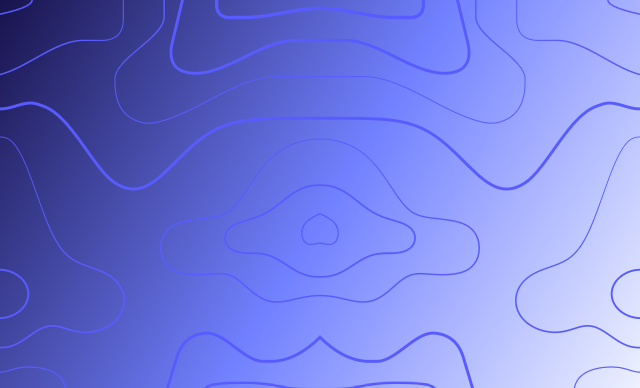
Reproduce this background procedurally as a Shadertoy shader.

```glsl
// Contour lines, mirrored about the vertical axis, over a diagonal blue gradient.
// Each contour is the zero set of a small implicit field: either a "lobe" (band around
// a bending midline) or a smooth intersection of a wavy floor and a leaning side wall.

const vec2  GRID  = vec2(768.0, 466.0);     // virtual canvas units, y pointing down
const vec3  NAVY  = vec3(0.095, 0.075, 0.30);
const vec3  BLUE  = vec3(0.445, 0.505, 1.00);
const vec3  PALE  = vec3(0.93, 0.945, 1.00);
const vec3  INK   = vec3(0.345, 0.36, 1.00);
const float MID_STOP = 0.52;                // gradient position of BLUE
const float HAIR  = 1.2;                    // line widths in grid units
const float FINE  = 1.8;
const float BOLD  = 3.5;

// Smooth maximum: intersects two fields with a rounded corner.
float smoothMax(float a, float b, float k) {
    float h = max(k - abs(a - b), 0.0) / k;
    return max(a, b) + h * h * k * 0.25;
}

// Soft bump: 1 at t = 0, fading around t = size; power sets its steepness.
float bump(float t, float size, float power) {
    return exp(-pow(max(t, 1e-4) / size, power));
}

// Band around a midline: half height shrinks to zero at reach, swell is added near t = 0.
float lobe(float t, float v, float halfHeight, float reach, float power, float swell) {
    float h2 = halfHeight * halfHeight * (1.0 - pow(max(t, 1e-4) / reach, power)) + swell;
    return v * v - h2;
}

// Antialiased coverage of the zero line of a field, width in grid units.
float contour(float field, float width) {
    float slope = max(length(vec2(dFdx(field), dFdy(field))), 1e-6);
    float halfWidth = 0.5 * width * iResolution.x / GRID.x;
    return clamp(halfWidth + 0.5 - abs(field) / slope, 0.0, 1.0);
}

vec3 background(vec2 p) {
    float t = dot(p, GRID) / dot(GRID, GRID);
    return t < MID_STOP ? mix(NAVY, BLUE, t / MID_STOP)
                        : mix(BLUE, PALE, (t - MID_STOP) / (1.0 - MID_STOP));
}

// Nested closed rings around the centre.
float centreRings(float u, float v) {
    float outer = lobe(u, v - 298.0 + 37.0 * bump(u, 81.0, 2.0),
                       34.0, 191.0, 12.0, 7680.0 * bump(u, 83.8, 4.4));
    float middle = lobe(u, v - 286.0 + 8.5 * bump(u, 78.0, 4.0),
                        20.7, 114.0, 8.0, 2595.0 * bump(u, 44.3, 2.45));
    float inner = lobe(u, v - 281.0 + 6.5 * bump(u, 13.0, 1.5),
                       15.8, 21.7, 3.4, 63.0 * bump(u, 8.0, 1.2));
    float ink = contour(outer, mix(HAIR, FINE, smoothstep(180.0, 300.0, v)));
    ink = max(ink, contour(middle, 2.1));
    return max(ink, contour(inner, 1.5));
}

// Basins hanging from the top edge, and the long wave below them.
float topBasins(float u, float v) {
    float small = smoothMax(v - 10.0 - 11.0 * smoothstep(0.0, 90.0, u), u - 124.0, 16.0);
    float medium = smoothMax(v - 48.5 - 39.5 * smoothstep(30.0, 150.0, u),
                             u - 165.0 - 0.24 * v, 38.0);
    float large = smoothMax(v - 92.0 - 57.0 * smoothstep(52.0, 215.0, u),
                            u - 187.0 - 59.0 * smoothstep(20.0, 95.0, v), 50.0);
    float wave = v - 142.0 - 85.0 * bump(abs(u - 224.0), 73.0, 2.0)
               + 24.0 * smoothstep(245.0, 330.0, u) - 12.0 * smoothstep(340.0, 384.0, u);
    float ink = max(contour(small, 4.0), contour(medium, BOLD));
    ink = max(ink, contour(large, mix(FINE, HAIR, smoothstep(30.0, 100.0, v))));
    return max(ink, contour(wave, BOLD));
}

// Hills rising from the bottom edge.
float bottomHills(float u, float v) {
    float notch = max(1.0 - u / 59.0, 0.0);
    float crest = 434.0 - 29.0 * notch * notch - 34.0 * smoothstep(68.0, 136.0, u);
    float hill = smoothMax(crest - v, u - 183.0 - 0.3 * (v - GRID.y), 30.0);
    float ridge = lobe(u, v - 470.0, 10.0, 139.0, 12.0, -100.0 * bump(u, 60.0, 4.0));
    return max(contour(hill, BOLD), contour(ridge, 3.0));
}

// Shapes entering from the sides; e is the distance to the nearer side edge.
float sideShapes(float e, float v) {
    float shelf = smoothMax(v - 91.5 + 43.0 * smoothstep(-15.0, 100.0, e), e - 148.0, 26.0);
    float corner = lobe(e, v, 17.0, 38.5, 1.0, 0.0);
    float bay = lobe(e, v - 361.0 + 70.0 * bump(e, 62.0, 2.5),
                     43.6, 149.0, 5.0, 14100.0 * bump(e, 43.0, 2.4));
    float islet = lobe(e, v - 353.0, 29.0, 34.0, 1.9, 0.0);
    float mound = lobe(e, v - 470.0, 30.0, 79.0, 4.2, -371.0 * bump(e, 20.0, 2.0));
    float ink = contour(shelf, mix(FINE, HAIR, smoothstep(70.0, 140.0, e)));
    ink = max(ink, contour(corner, FINE));
    ink = max(ink, contour(bay, mix(1.0, 2.0, smoothstep(200.0, 400.0, v))));
    ink = max(ink, contour(islet, 2.3));
    return max(ink, contour(mound, 1.4));
}

void mainImage(out vec4 fragColor, in vec2 fragCoord) {
    vec2 uv = fragCoord / iResolution.xy;
    vec2 p = vec2(uv.x, 1.0 - uv.y) * GRID;
    float u = abs(p.x - 0.5 * GRID.x);      // distance to the mirror axis
    float e = 0.5 * GRID.x - u;

    float ink = max(centreRings(u, p.y), topBasins(u, p.y));
    ink = max(ink, max(bottomHills(u, p.y), sideShapes(e, p.y)));

    fragColor = vec4(mix(background(p), INK, ink), 1.0);
}
```
